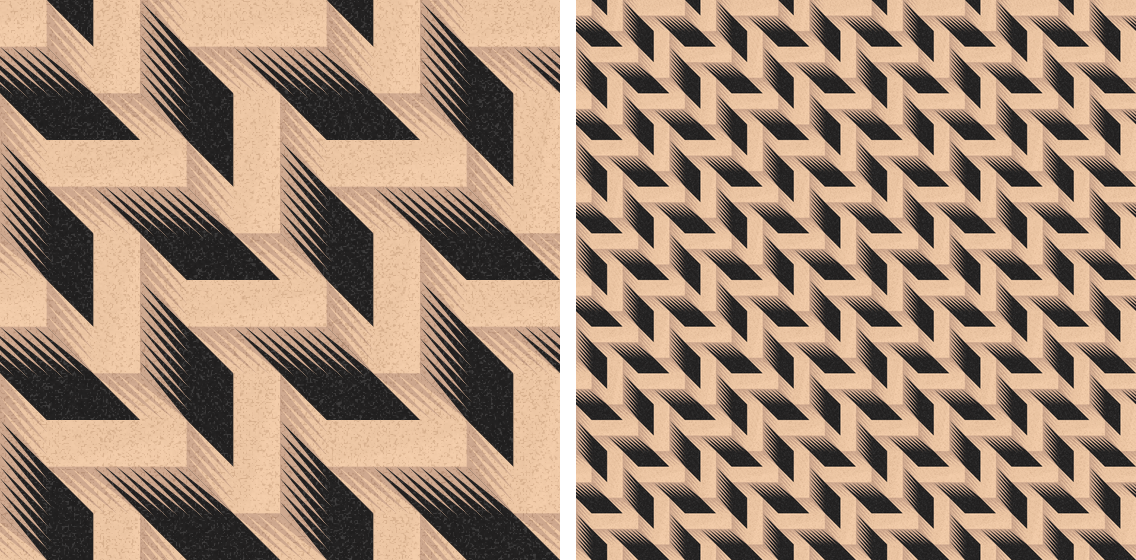
Left, the tile; right, the same tile 3 across and 3 down.
Write a Shadertoy shader that draws this pattern.

```glsl
float hash(vec2 cell) {
    return fract(sin(dot(cell, vec2(12.9898, 78.233))) * 43758.5453);
}

// Value noise that wraps after a whole number of cells
float wrappedNoise(vec2 uv, float cells) {
    vec2 p = uv * cells, i = floor(p), f = fract(p);
    f = f * f * (3.0 - 2.0 * f);
    vec2 a = mod(i, cells), b = mod(i + 1.0, cells);
    return mix(mix(hash(a), hash(vec2(b.x, a.y)), f.x),
               mix(hash(vec2(a.x, b.y)), hash(b), f.x), f.y);
}

// Smoothed coverage of the interval from lo to hi
float band(float x, float lo, float hi, float w) {
    return clamp((x - lo) / w + 0.5, 0.0, 1.0) - clamp((x - hi) / w + 0.5, 0.0, 1.0);
}

// Four spikes per unit, growing from points at depth 0 to solid at depth 1
float spikes(float along, float depth, float w) {
    float centre = 0.5 * clamp(depth, 0.0, 1.0);
    float d = abs(fract(along * 4.0 - centre + 0.5) - 0.5) - 0.5 * depth;
    return clamp(min(0.5 - d / w, depth / w), 0.0, 1.0);
}

// Coverage of one 3 by 1 plank: x = ink, y = half shade, z = sheen on its face
vec3 plank(vec2 p, float px) {
    float slant = 1.4 * px;

    // Shadow cast from the long side
    float depth = p.y - 1.0, along = p.x - depth;
    float teeth = spikes(along, depth, 5.6 * px);
    float nearSide = band(depth, 0.0, 1.0, px);
    float dark = band(along, 1.0, 3.0, slant);
    float ink = dark * band(depth, 0.0, 2.0, px) * teeth;
    float shade = nearSide * band(along, 0.0, 3.0, slant) * (1.0 - teeth);

    // Shadow cast from the short end
    depth = p.x - 3.0;
    along = p.y - depth;
    shade += band(depth, 0.0, 1.0, px) * band(along, 0.0, 1.0, slant)
           * (1.0 - spikes(along, depth, 5.6 * px));

    float sheen = band(p.x, 0.0, 3.0, px) * band(p.y, 0.0, 1.0, px)
                * smoothstep(-0.12, 0.12, p.y - 0.95 + 0.23 * p.x);
    return vec3(ink, shade, sheen);
}

// Repeats a plank on the lattice spanned by (6, 0) and (3, 3)
vec3 plankLattice(vec2 p, float px) {
    vec3 cover = vec3(0.0);
    for (int j = 0; j < 2; j++) {
        vec2 q = p - 3.0 * (floor(p.y / 3.0) - float(j));
        q.x = mod(q.x + 0.5, 6.0) - 0.5;
        cover += plank(q, px);
    }
    return cover;
}

void mainImage(out vec4 fragColor, in vec2 fragCoord) {
    vec2 uv = fragCoord / iResolution.xy;
    vec2 p = 12.0 * vec2(uv.x, 1.0 - uv.y);
    float px = 12.0 / iResolution.y;

    // Lying planks, then standing ones with the axes swapped
    vec3 cover = plankLattice(p - vec2(1.0, 3.0), px)
               + plankLattice(p.yx - vec2(2.0, 5.0), px);
    cover = clamp(cover, 0.0, 1.0);

    vec3 sand = vec3(0.93, 0.78, 0.645);
    vec3 rose = vec3(0.81, 0.66, 0.56);
    vec3 charcoal = vec3(0.13, 0.125, 0.125);
    vec3 color = sand + cover.y * (rose - sand) + cover.x * (charcoal - sand);
    color += 0.018 * cover.z;

    // Paper grain: dark specks on the light parts, pale specks on the ink
    float grain = wrappedNoise(uv, 384.0);
    float specks = smoothstep(0.55, 0.95, grain);
    color += mix(vec3(-0.085, -0.09, -0.09), vec3(0.11), cover.x) * specks;
    color += 0.025 * (wrappedNoise(uv + 0.37, 256.0) - 0.5);

    fragColor = vec4(color, 1.0);
}
```
